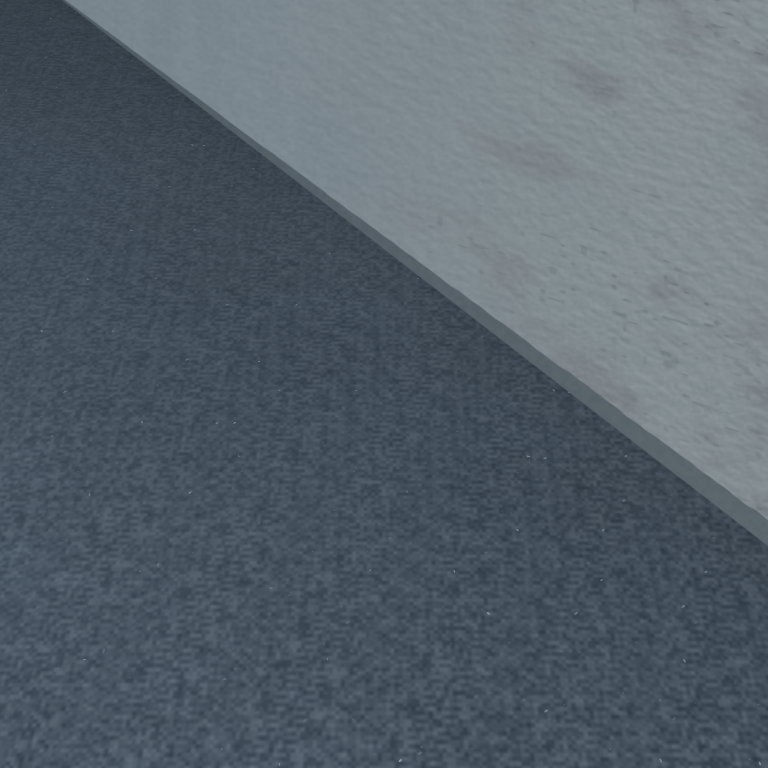
A Shadertoy shader for this texture:

```glsl
const vec3 ASPHALT_DARK = vec3(0.235, 0.278, 0.318);
const vec3 ASPHALT_LIGHT = vec3(0.305, 0.358, 0.410);
const vec3 WALL_COOL = vec3(0.475, 0.525, 0.553);
const vec3 WALL_LIGHT = vec3(0.515, 0.555, 0.575);
const vec3 WALL_STAIN = vec3(0.470, 0.490, 0.510);
const vec3 CURB_FAR = vec3(0.315, 0.360, 0.390);
const vec3 CURB_NEAR = vec3(0.355, 0.400, 0.425);
const vec3 GLINT = vec3(0.58, 0.66, 0.72);

// Each edge: x where it meets the top, and its downward slope
const vec2 GROUND_EDGE = vec2(0.0807, 0.7734);
const vec2 WALL_EDGE = vec2(0.0846, 0.7397);
const float HORIZON = 2.0;
const float GRAIN_FREQ = 175.0;
const float GRAIN_STRENGTH = 0.115;
const float GLINT_FREQ = 70.0;
const float GLINT_RARITY = 0.965;
const float PLASTER_STRENGTH = 0.042;

float hash(vec2 p) {
    return fract(sin(dot(p, vec2(127.1, 311.7))) * 43758.5453);
}

float noise(vec2 p) {
    vec2 i = floor(p), f = fract(p);
    f = f * f * (3.0 - 2.0 * f);
    return mix(mix(hash(i), hash(i + vec2(1, 0)), f.x),
               mix(hash(i + vec2(0, 1)), hash(i + vec2(1, 1)), f.x), f.y);
}

float fbm(vec2 p) {
    float sum = 0.0, amp = 0.5;
    for (int i = 0; i < 4; i++) {
        sum += amp * noise(p);
        p = mat2(1.6, 1.2, -1.2, 1.6) * p + 7.3;
        amp *= 0.5;
    }
    return sum / 0.9375;
}

// Signed distance, positive above the edge
float edgeDistance(vec2 uv, vec2 edge) {
    return (uv.y - 1.0 + edge.y * (uv.x - edge.x)) / length(vec2(1.0, edge.y));
}

// Sparse bright chips, one candidate per cell
float glints(vec2 p) {
    vec2 cell = floor(p);
    float pick = hash(cell + 31.0);
    vec2 center = 0.3 + 0.4 * vec2(hash(cell + 5.0), hash(cell + 17.0));
    vec2 d = fract(p) - center;
    float angle = 6.283 * hash(cell + 47.0);
    d = mat2(cos(angle), sin(angle), -sin(angle), cos(angle)) * d;
    float radius = mix(0.13, 0.27, hash(cell + 61.0));
    float chip = 1.0 - smoothstep(0.4 * radius, radius, length(d * vec2(0.8, 1.5)));
    return chip * smoothstep(GLINT_RARITY, 1.0, pick);
}

vec3 asphalt(vec2 uv, float wallGap) {
    // Perspective ground coordinates: grain shrinks with distance
    float depth = HORIZON - uv.y;
    vec2 ground = vec2(2.0 * (uv.x - 0.5), 4.0) / depth;
    float nearness = 1.0 - uv.y;

    // Broad light, darkening towards the wall and the far corner
    float light = 0.12 + 0.50 * smoothstep(0.0, 0.65, wallGap);
    light += 0.16 * nearness - 0.30 * smoothstep(0.72, 1.0, uv.y);
    light += 0.28 * (fbm(ground * vec2(3.0, 7.0)) - 0.5);
    light += 0.16 * (fbm(ground * vec2(9.0, 30.0) + 4.0) - 0.5);
    vec3 color = mix(ASPHALT_DARK, ASPHALT_LIGHT, clamp(light, -0.2, 1.1));

    // Stone grain in two sizes
    float grain = noise(ground * GRAIN_FREQ) - 0.5;
    grain += 0.6 * (noise(ground * GRAIN_FREQ * 0.53 + 19.0) - 0.5);
    color += grain * GRAIN_STRENGTH * mix(0.38, 1.0, nearness);

    float chips = glints(ground * GLINT_FREQ);
    chips += 0.4 * glints(ground * GLINT_FREQ * 1.9 + 9.0);
    color = mix(color, GLINT, clamp(chips * mix(0.35, 0.8, nearness), 0.0, 1.0));
    return color * (1.0 - 0.06 * exp(-wallGap * 35.0));
}

vec3 plaster(vec2 uv) {
    float closeness = smoothstep(0.1, 1.0, uv.x);
    // Coordinates follow the trowel marks, sloping gently down to the right
    vec2 skin = vec2(uv.x, uv.y + 0.3 * uv.x);
    float mottle = fbm(skin * vec2(7.0, 12.0));
    vec3 color = mix(WALL_COOL, WALL_LIGHT, clamp(closeness + 0.5 * (mottle - 0.5), 0.0, 1.0));

    float stain = smoothstep(0.53, 0.78, fbm(skin * vec2(9.0, 17.0) + 23.0));
    color = mix(color, WALL_STAIN, stain * 0.65 * smoothstep(0.3, 0.85, uv.x));
    color += 0.014 * (noise(vec2(uv.x * 45.0, uv.y * 3.0)) - 0.5) * (1.0 - closeness);

    // Rough relief lit from above, with scattered pits
    vec2 relief = skin * vec2(65.0, 125.0);
    float bump = fbm(relief) - fbm(relief + vec2(0.2, 0.6));
    color += bump * PLASTER_STRENGTH * mix(0.45, 1.7, closeness);
    color += 0.018 * (noise(uv * 210.0) - 0.5);
    float pit = smoothstep(0.76, 0.92, noise(skin * vec2(75.0, 150.0) + 50.0));
    float patches = smoothstep(0.45, 0.7, fbm(skin * 8.0 + 11.0));
    return color - 0.055 * pit * patches * closeness;
}

void mainImage(out vec4 fragColor, in vec2 fragCoord) {
    vec2 uv = fragCoord / iResolution.xy;
    float blur = 1.0 / iResolution.y;
    float groundSide = edgeDistance(uv, GROUND_EDGE);
    float wallSide = edgeDistance(uv, WALL_EDGE);
    wallSide += 0.0025 * uv.x * (noise(uv * 70.0) - 0.5);

    vec3 curb = mix(CURB_FAR, CURB_NEAR, uv.x);
    curb += 0.02 * (noise(uv * 180.0) - 0.5);
    vec3 color = asphalt(uv, max(-groundSide, 0.0));
    color = mix(color, curb, smoothstep(-blur, blur, groundSide));
    color = mix(color, plaster(uv), smoothstep(-blur, blur, wallSide));
    fragColor = vec4(color, 1.0);
}
```
